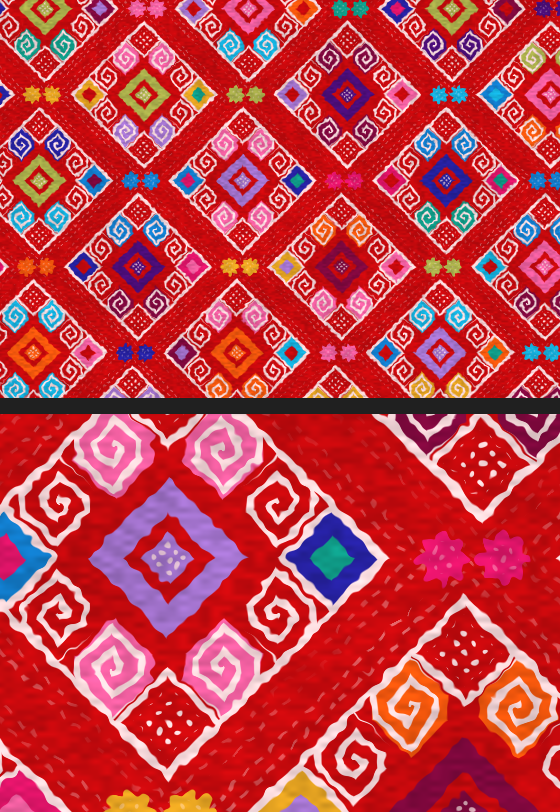
Top: the whole. Bottom: its middle third, enlarged.
A WebGL 1 fragment shader for this pattern:

```glsl
precision highp float;
// Woven red cloth: staggered diamonds with scroll borders and small bow knots between them.

uniform vec2 u_resolution;

const float VIEW_HEIGHT = 21.84;            // canvas height; one scroll has radius 1
const vec2 HALF_STEP = vec2(5.58, 4.72);    // half the lattice period
const vec2 ORIGIN = vec2(13.64, 21.36);     // centre of one diamond
const float LEAN = 0.034;                   // sideways drift of the columns
const float DIAMOND = 3.98;                 // half diagonal of a diamond
const float LINE = 0.085;                   // half width of the pale lines
const float SCROLL_PITCH = 0.45;
const float WOBBLE = 0.11;                  // unevenness of the stitches
const vec3 RED = vec3(0.79, 0.035, 0.05);
const vec3 PALE = vec3(0.98, 0.86, 0.87);

float hash(vec2 p) {
  return fract(sin(dot(p, vec2(127.1, 311.7))) * 43758.5453);
}

float noise(vec2 p) {
  vec2 i = floor(p), f = fract(p);
  f = f * f * (3.0 - 2.0 * f);
  return mix(mix(hash(i), hash(i + vec2(1.0, 0.0)), f.x),
             mix(hash(i + vec2(0.0, 1.0)), hash(i + 1.0), f.x), f.y);
}

// Antialiased inside of a distance
float inside(float d) {
  float aa = 0.9 * VIEW_HEIGHT / u_resolution.y;
  return 1.0 - smoothstep(-aa, aa, d);
}

float diamondNorm(vec2 p) { return abs(p.x) + abs(p.y); }

// Yarn colour picked at random for a motif part
vec3 yarn(vec2 id, float part) {
  float k = floor(12.0 * hash(id + part * vec2(7.3, 3.9)));
  if (k < 1.0) return vec3(0.90, 0.08, 0.42);
  if (k < 2.0) return vec3(0.07, 0.50, 0.82);
  if (k < 3.0) return vec3(0.06, 0.62, 0.54);
  if (k < 4.0) return vec3(0.90, 0.64, 0.13);
  if (k < 5.0) return vec3(0.65, 0.46, 0.82);
  if (k < 6.0) return vec3(0.30, 0.05, 0.48);
  if (k < 7.0) return vec3(0.15, 0.13, 0.64);
  if (k < 8.0) return vec3(0.98, 0.35, 0.05);
  if (k < 9.0) return vec3(0.52, 0.03, 0.25);
  if (k < 10.0) return vec3(0.68, 0.70, 0.30);
  if (k < 11.0) return vec3(0.08, 0.70, 0.88);
  return vec3(0.96, 0.38, 0.64);
}

// Rows of tiny stitches, diagonal to the cloth
float dots(vec2 p, float pitch, float radius) {
  vec2 g = fract(vec2(p.x + p.y, p.x - p.y) / pitch + 0.5) - 0.5;
  return inside(length(g) * pitch * 0.707 - radius);
}

// Angular spiral whose outer end meets the diamond border
vec3 scroll(vec3 base, vec2 q, vec3 fill) {
  float r = max(diamondNorm(q), 1.3 * abs(q.x));
  float turn = atan(q.x - q.y, -q.x - q.y) / 6.2831853;
  float s = abs(fract(r / SCROLL_PITCH - turn) - 0.5) * SCROLL_PITCH;
  float body = inside((r - 0.93) * 0.707);
  vec3 c = mix(base, fill, body);
  return mix(c, PALE, body * inside((s - LINE) * 0.75));
}

vec3 diamond(vec3 c, vec2 d, vec2 id) {
  float n = diamondNorm(d);
  vec2 a = abs(d);

  // Scrolls: coloured near the top and bottom, red near the sides
  c = scroll(c, a - vec2(1.0, 2.0), yarn(id, d.y > 0.0 ? 1.0 : 2.0));
  c = scroll(c, a - vec2(2.0, 1.0), RED);

  // Corner squares: dotted at top and bottom, two-coloured at the sides
  vec2 tip = a - vec2(0.0, 3.0), side = a - vec2(3.0, 0.0);
  float tipN = diamondNorm(tip), sideN = diamondNorm(side);
  c = mix(c, PALE, dots(tip, 0.36, 0.055) * inside(tipN - 0.66));
  float part = d.x > 0.0 ? 3.0 : 4.0;
  c = mix(c, yarn(id, part), inside((sideN - 0.88) * 0.707));
  vec3 heart = mix(RED, yarn(id, part + 4.0), step(0.5, hash(id + part)));
  c = mix(c, heart, inside((sideN - 0.42) * 0.707));
  c = mix(c, PALE, inside((abs(min(tipN, sideN) - 0.93) - LINE) * 0.707));

  // Central ring and speckled core
  vec3 core = yarn(id, 5.0);
  c = mix(c, core, inside((abs(n - 1.14) - 0.32) * 0.707));
  c = mix(c, core, inside((n - 0.48) * 0.707));
  c = mix(c, PALE, 0.8 * dots(d, 0.26, 0.05) * inside(n - 0.42));

  // Border, then faint running stitches on the ground outside it
  c = mix(c, PALE, inside((abs(n - DIAMOND) - LINE) * 0.707));
  float rows = min(abs(n - 4.42), abs(n - 4.78));
  float dash = smoothstep(0.35, 0.65, abs(fract((a.x - a.y) * 2.2) - 0.5) * 2.0);
  float fade = 0.5 * noise(d * 0.9 + id * 5.0);
  return mix(c, PALE, inside(rows - 0.045) * dash * fade);
}

vec3 bow(vec3 c, vec2 d, vec2 id) {
  vec2 q = vec2(abs(d.x) - 0.55, d.y);
  float edge = 0.44 + 0.07 * cos(8.0 * atan(q.y, q.x + 0.0001));
  c = mix(c, yarn(id, 6.0), inside(length(q) - edge));
  return mix(c, PALE, 0.35 * dots(q, 0.3, 0.045) * inside(length(q) - 0.26));
}

void main() {
  vec2 p = gl_FragCoord.xy / u_resolution.y * VIEW_HEIGHT;
  vec2 w = p + WOBBLE * (vec2(noise(p * 6.0), noise(p * 6.0 + 31.0)) - 0.5);

  // Nearest diamond and nearest bow on the staggered, leaning lattice
  vec2 rel = w - ORIGIN;
  vec2 u = vec2(rel.x - LEAN * rel.y, rel.y) / HALF_STEP;
  vec2 ij = 0.5 * vec2(u.x + u.y, u.x - u.y);
  vec2 id = floor(ij + 0.5), knot = floor(ij) + 0.5;
  vec2 center = HALF_STEP * vec2(id.x + id.y, id.x - id.y);
  vec2 bowAt = HALF_STEP * vec2(knot.x + knot.y, knot.x - knot.y);
  center.x += LEAN * center.y;
  bowAt.x += LEAN * bowAt.y;

  vec3 c = diamond(RED, rel - center, id);
  c = bow(c, rel - bowAt, knot);

  // Thread grain and uneven dye
  float grain = noise(p * vec2(5.0, 10.0));
  c *= 0.87 + 0.2 * grain + 0.08 * (noise(p * 0.7) - 0.5);
  gl_FragColor = vec4(c, 1.0);
}
```
